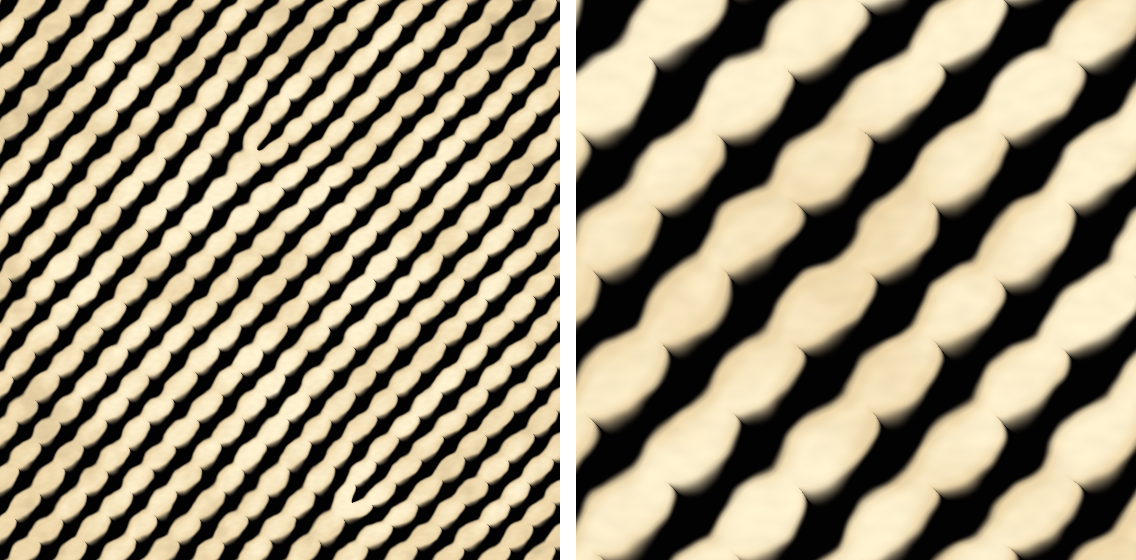
Left: the whole. Right: its middle third, enlarged.
Give the GLSL for this pattern, as a WebGL 2 fragment shader.

```glsl
#version 300 es
precision highp float;
// Diagonal rows of cream beads on black, with two places where a row forks.
// A phase field counts the rows; an angle term around each fork adds one row.
// Scalloped edges shape the beads, and gradient noise varies them.

#define ROW_FREQ vec2(12.5, -11.8)  // rows across and down the canvas
#define ROW_SHIFT 0.80
#define BEAD_FREQ 12.2              // beads per unit of x + y
#define BEAD_SHIFT 0.70
#define FORK_A vec2(0.460, 0.732)
#define FORK_B vec2(0.628, 0.102)
#define WOBBLE 0.09                 // unevenness of rows and beads
#define EDGE_SHARP 0.0045
#define EDGE_SOFT 0.0135            // blur below each bead
#define RIM_SHADE 0.30              // darkening of the bead rims

uniform vec2 u_resolution;
out vec4 fragColor;

const float TAU = 6.2831853;
const vec3 CREAM = vec3(0.995, 0.945, 0.812);
const vec3 TAN = vec3(0.930, 0.838, 0.660);
const vec3 INK = vec3(0.012, 0.008, 0.006);

vec2 hashGradient(vec2 cell) {
    vec3 h = fract(cell.xyx * vec3(0.1031, 0.1030, 0.0973));
    h += dot(h, h.yzx + 33.33);
    float angle = TAU * fract((h.x + h.y) * h.z);
    return vec2(cos(angle), sin(angle));
}

float gradientNoise(vec2 p) {
    vec2 i = floor(p), f = fract(p);
    vec2 w = f * f * f * (f * (f * 6.0 - 15.0) + 10.0);
    vec2 e = vec2(0.0, 1.0);
    float a = dot(hashGradient(i), f);
    float b = dot(hashGradient(i + e.yx), f - e.yx);
    float c = dot(hashGradient(i + e.xy), f - e.xy);
    float d = dot(hashGradient(i + e.yy), f - e.yy);
    return mix(mix(a, b, w.x), mix(c, d, w.x), w.y);
}

// Fraction of a turn around a fork; its jump of one is hidden by fract.
float turn(vec2 p, vec2 fork) {
    vec2 d = p - fork;
    return atan(d.y, d.x) / TAU;
}

void main() {
    vec2 p = gl_FragCoord.xy / u_resolution;
    float pixel = 1.0 / min(u_resolution.x, u_resolution.y);

    // Row and bead coordinates
    float row = dot(ROW_FREQ, p) + ROW_SHIFT - turn(p, FORK_A) - turn(p, FORK_B);
    row += WOBBLE * gradientNoise(p * 13.0 + 4.0);
    float bead = BEAD_FREQ * (p.x + p.y) + BEAD_SHIFT;
    bead += 2.5 * WOBBLE * gradientNoise(p * 9.0 + 31.0);
    float across = fract(row + 0.5) - 0.5;
    float along = fract(bead);

    // Deep scallops on the lower right, rounded swells on the upper left
    float scallop = sqrt(max(4.0 * along * (1.0 - along), 0.0));
    float swell = pow(0.5 - 0.5 * cos(TAU * (bead + 0.08)), 0.75);
    float lower = 0.175 + 0.190 * scallop;
    float upper = 0.245 + 0.115 * swell;
    float halfWidth = across > 0.0 ? lower : upper;
    halfWidth += 0.55 * WOBBLE * gradientNoise(p * 24.0 + 9.0);
    halfWidth += 0.40 * WOBBLE * gradientNoise(p * 65.0);
    float inside = (halfWidth - abs(across)) / length(ROW_FREQ);

    // The underside of each bead fades, its other sides are crisp
    float underside = smoothstep(0.0, 0.12, across) * (1.0 - smoothstep(0.12, 0.65, along));
    float blur = max(mix(EDGE_SHARP, EDGE_SOFT, underside), 1.5 * pixel);
    float coverage = smoothstep(-0.5 * blur, 0.5 * blur, inside);

    // Cream face, tan toward rims, canvas borders and stained patches
    float rim = 1.0 - smoothstep(0.0, 0.014, inside);
    float shade = 1.0 - smoothstep(0.0, mix(0.005, 0.009, underside), inside);
    float border = smoothstep(0.30, 0.72, length(p - 0.5));
    float stain = gradientNoise(p * 7.0 + 17.0) + 0.5 * gradientNoise(p * 28.0);
    float grain = gradientNoise(p * vec2(70.0, 120.0));
    float tanAmount = smoothstep(0.10, 0.85, 0.28 + 0.45 * rim + 0.42 * border + 0.55 * stain);
    vec3 face = mix(CREAM, TAN, tanAmount) * (1.0 + 0.03 * grain);
    face *= 1.0 - 0.10 * border * smoothstep(0.15, 0.5, stain);
    face *= 1.0 - RIM_SHADE * shade;

    fragColor = vec4(mix(INK, face, coverage), 1.0);
}
```
